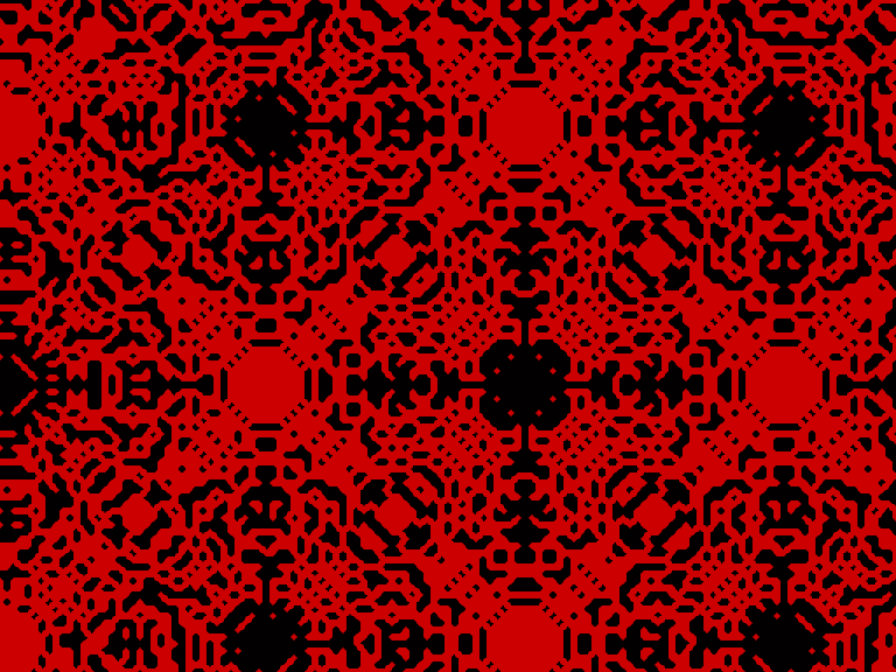
Give the GLSL for this pattern, as a Shadertoy shader.

```glsl
// Red and black maze of chamfered cells, arranged in medallions by layered aliased waves.
#define ROWS 96.0                 // cells down the canvas
#define MEDALLION_PITCH 36.97     // cells between solid medallions
#define CENTER vec2(75.0, 41.0)   // site at the middle of a black medallion
#define RING_WEIGHTS vec4(0.35, 0.7, 0.5, 0.45)
#define CROSS_WEIGHT 0.5          // breaks the rings into crosses and diagonals
#define CORE_WEIGHT 1.6           // fills the medallion middles
#define BLACK_CUT 0.62            // corner chamfer of black blocks
#define DOT_REACH 0.28            // size of black dots between crossing bands
#define EDGE_SOFTNESS 1.15        // edge width in pixels of a 384 row canvas
#define RED vec3(0.80, 0.0, 0.0)
#define BLACK vec3(0.008, 0.0, 0.0)

const float PI = 3.14159265;
const float DIAGONAL = 0.70710678;

// 1 where a lattice site is red; sampling the waves on whole sites makes the repeats
float siteIsRed(vec2 site) {
    vec2 p = site - CENTER;
    float rate = PI / MEDALLION_PITCH;

    // Ring wave with overtones; the even one adds medallions at the half steps
    vec4 rings = cos(rate * dot(p, p) * vec4(1.0, 2.0, 3.0, 5.0));
    float crossing = cos(6.0 * rate * p.x * p.y);

    // Alternating black and red cores
    float swell = cos(rate * p.x) * cos(rate * p.y);
    float core = swell * pow(abs(swell), 8.0);

    float wave = dot(rings, RING_WEIGHTS) + CROSS_WEIGHT * crossing + CORE_WEIGHT * core;
    return step(wave, 0.0);
}

// Signed distance in cells, positive inside red
float mazeDistance(vec2 p) {
    vec2 cell = floor(p);
    vec2 f = p - cell;

    // Number and summed position of the red corners
    float count = 0.0;
    vec2 redSum = vec2(0.0);
    for (int i = 0; i < 4; i++) {
        vec2 corner = vec2(float(i % 2), float(i / 2));
        float red = siteIsRed(cell + corner);
        count += red;
        redSum += red * corner;
    }

    if (count < 0.5) return -1.0;
    if (count > 3.5) return 1.0;

    // One red corner: a diamond quarter
    if (count < 1.5) {
        vec2 q = abs(f - redSum);
        return (0.5 - q.x - q.y) * DIAGONAL;
    }

    // One black corner: an octagon quarter
    if (count > 2.5) {
        vec2 q = abs(f - (2.0 - redSum));
        return max(max(q.x, q.y) - 0.5, (q.x + q.y - BLACK_CUT) * DIAGONAL);
    }

    // Two red corners on one side: a straight edge
    vec2 side = redSum - 1.0;
    if (dot(side, side) > 0.5) return dot(f - 0.5, side);

    // Two opposite red corners: a diagonal band
    float across = siteIsRed(cell) > 0.5 ? f.x - f.y : f.x + f.y - 1.0;
    return (1.0 - abs(across) - DOT_REACH) * DIAGONAL;
}

void mainImage(out vec4 fragColor, in vec2 fragCoord) {
    float cellsPerPixel = ROWS / iResolution.y;
    float softness = max(EDGE_SOFTNESS * ROWS / 384.0, cellsPerPixel);
    float d = mazeDistance(fragCoord * cellsPerPixel);
    float coverage = clamp(0.5 + d / softness, 0.0, 1.0);
    fragColor = vec4(mix(BLACK, RED, coverage), 1.0);
}
```
